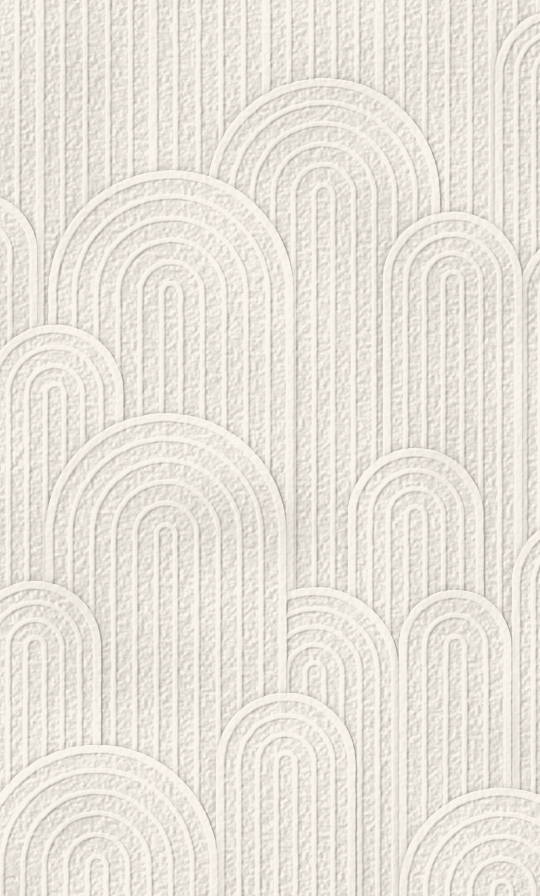
Write a Shadertoy shader that draws this pattern.

```glsl
// Lengths are in hundredths of the canvas height
const vec3 SHADE_COLOR = vec3(0.74, 0.72, 0.68);
const vec3 RIDGE_COLOR = vec3(0.965, 0.945, 0.915);
const float GROOVE_TONE = 0.75;
const float RIDGE_TONE = 0.95;
const float RING_SPACING = 2.4;
const float INNER_RADIUS = 1.05;
const float RIDGE_HALF = 0.27;
const float RIM_HALF = 0.46;
const float COLUMN_WIDTH = 12.63;
const float COLUMN_START = 4.45;
const float COLUMN_LINES = 5.0;
const float GRAIN_SIZE = 0.4;
const float GRAIN_STRENGTH = 0.95;
const float LIT_STRENGTH = 0.25;
const float SHADE_STRENGTH = 0.62;
const float SHADOW_STRENGTH = 0.5;
const float SHADOW_WIDTH = 0.3;
const float BROAD_VARIATION = 0.2;
const float LIGHT_STEP = 0.24;
const vec2 LIGHT_DIR = vec2(-0.83, 0.56);

// Arches from back to front: centre x, top y, outer radius
const int ARCH_COUNT = 16;
const vec3 ARCHES[ARCH_COUNT] = vec3[ARCH_COUNT](
    vec3(62.6, 99.0, 7.4), vec3(36.1, 91.3, 13.0),
    vec3(-2.6, 78.5, 6.8), vec3(65.1, 74.2, 7.2),
    vec3(19.1, 81.0, 13.7), vec3(50.5, 76.4, 7.8),
    vec3(6.1, 63.8, 7.7), vec3(46.4, 50.0, 7.6),
    vec3(35.1, 34.5, 9.5), vec3(18.5, 53.9, 13.5),
    vec3(64.5, 42.3, 7.4), vec3(3.9, 35.2, 7.4),
    vec3(50.8, 34.2, 6.3), vec3(31.9, 22.7, 7.8),
    vec3(10.8, 16.9, 13.5), vec3(56.0, 12.1, 11.5));

float hash(vec2 p) {
    vec3 q = fract(vec3(p.xyx) * 0.1031);
    q += dot(q, q.yzx + 33.33);
    return fract((q.x + q.y) * q.z);
}

float noise(vec2 p) {
    vec2 i = floor(p), f = fract(p);
    f = f * f * (3.0 - 2.0 * f);
    return mix(mix(hash(i), hash(i + vec2(1, 0)), f.x),
               mix(hash(i + vec2(0, 1)), hash(i + vec2(1, 1)), f.x), f.y);
}

// Rounded ridge profile across its centre line
float ridge(float dist, float halfWidth, float soft) {
    return 1.0 - smoothstep(halfWidth - soft, halfWidth + soft, dist);
}

// Straight flutes behind the arches, with a wider one at each column edge
float flutes(float x, float soft) {
    float t = (x - COLUMN_START) * COLUMN_LINES / COLUMN_WIDTH;
    float line = round(t);
    bool edge = mod(line + 0.5, COLUMN_LINES) < 1.0;
    return ridge(abs(t - line) * COLUMN_WIDTH / COLUMN_LINES,
                 edge ? RIM_HALF : RIDGE_HALF, soft);
}

// Concentric ridges ending in a broad rim
float rings(float r, float radius, float soft) {
    float span = radius - RIM_HALF - INNER_RADIUS;
    float count = round((radius - INNER_RADIUS) / RING_SPACING);
    float spacing = span / count;
    float t = (r - INNER_RADIUS) / spacing;
    float ring = clamp(round(t), 0.0, count);
    float halfWidth = ring == count ? RIM_HALF : RIDGE_HALF;
    return ridge(abs(t - ring) * spacing, halfWidth, soft);
}

// x: ridge height, y: contact shadow
vec2 relief(vec2 p, float pixel) {
    float soft = max(0.14, 0.6 * pixel);
    float aa = max(0.07, 0.6 * pixel);
    vec2 surface = vec2(flutes(p.x, soft), 0.0);
    for (int i = 0; i < ARCH_COUNT; i++) {
        vec3 arch = ARCHES[i];
        vec2 q = p - vec2(arch.x, arch.y - arch.z);
        float r = length(vec2(q.x, max(q.y, 0.0)));
        float d = r - arch.z;
        float cover = 1.0 - smoothstep(-aa, aa, d);
        surface.y = max(surface.y, exp(-max(d, 0.0) / SHADOW_WIDTH));
        surface = mix(surface, vec2(rings(r, arch.z, soft), 0.0), cover);
    }
    return surface;
}

float grain(vec2 p) {
    vec2 q = p / GRAIN_SIZE;
    return 0.7 * noise(q) + 0.3 * noise(q * 1.7 + 17.0);
}

void mainImage(out vec4 fragColor, in vec2 fragCoord) {
    float pixel = 100.0 / iResolution.y;
    vec2 p = fragCoord * pixel;
    // Slight unevenness of the moulded lines
    vec2 moulded = p + 0.07 * (vec2(noise(p * 0.9), noise(p * 0.9 + 40.0)) - 0.5);

    // Slope toward the light, with grain mostly in the grooves
    vec2 toLight = LIGHT_DIR * LIGHT_STEP;
    vec2 here = relief(moulded, pixel);
    float slope = here.x - relief(moulded + toLight, pixel).x;
    float grainSlope = grain(p) - grain(p + toLight);

    float tone = mix(GROOVE_TONE, RIDGE_TONE, here.x);
    tone += slope * (slope > 0.0 ? LIT_STRENGTH : SHADE_STRENGTH);
    tone += GRAIN_STRENGTH * grainSlope * (1.0 - 0.7 * here.x);
    tone -= SHADOW_STRENGTH * here.y;
    tone += BROAD_VARIATION * (noise(p * 0.12) - 0.5);
    vec3 color = mix(SHADE_COLOR, RIDGE_COLOR, clamp(tone, -0.2, 1.05));
    fragColor = vec4(color, 1.0);
}
```
